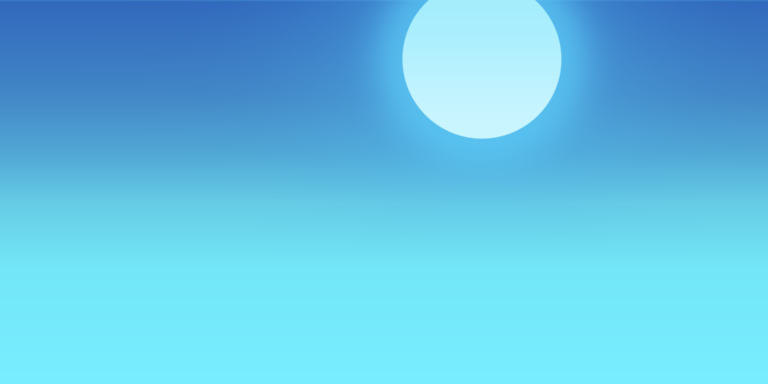
Write a WebGL 1 fragment shader that draws this background.

```glsl
precision highp float;

uniform vec2 u_resolution;

// Lengths are in canvas heights
const vec2 MOON_CENTER = vec2(1.255, 0.846);
const float MOON_RADIUS = 0.207;
const vec3 MOON_TOP = vec3(0.65, 0.93, 0.99);
const vec3 MOON_BOTTOM = vec3(0.79, 0.96, 1.0);

const vec3 SKY_ZENITH = vec3(0.19, 0.405, 0.735);
const vec3 SKY_HIGH = vec3(0.26, 0.53, 0.78);
const vec3 SKY_MIDDLE = vec3(0.315, 0.655, 0.835);
const vec3 SKY_LOW = vec3(0.40, 0.80, 0.90);
const vec3 SKY_HAZE = vec3(0.45, 0.905, 0.97);
const vec3 SKY_BASE = vec3(0.47, 0.93, 1.0);

const vec3 HALO_COLOR = vec3(0.36, 0.80, 0.97);
const float HALO_STRENGTH = 0.70;
const float HALO_WIDTH = 0.085;
const vec3 AURA_COLOR = vec3(0.32, 0.72, 0.93);
const float AURA_STRENGTH = 0.32;
const float AURA_WIDTH = 0.30;

const float RIM_HEIGHT = 0.003;
const float RIM_STRENGTH = 0.15;

float ramp(float start, float end, float value) {
  return clamp((value - start) / (end - start), 0.0, 1.0);
}

float bell(float distance, float width) {
  float t = distance / width;
  return exp(-t * t);
}

vec3 skyColor(float height) {
  vec3 color = mix(SKY_BASE, SKY_HAZE, ramp(0.0, 0.30, height));
  color = mix(color, SKY_LOW, ramp(0.30, 0.47, height));
  color = mix(color, SKY_MIDDLE, ramp(0.47, 0.60, height));
  color = mix(color, SKY_HIGH, ramp(0.60, 0.75, height));
  return mix(color, SKY_ZENITH, ramp(0.75, 1.0, height));
}

vec3 moonColor(float height) {
  float bottom = MOON_CENTER.y - MOON_RADIUS;
  return mix(MOON_BOTTOM, MOON_TOP, smoothstep(bottom, 1.0, height));
}

void main() {
  vec2 point = gl_FragCoord.xy / u_resolution.y;
  float pixel = 1.0 / u_resolution.y;
  float moonDistance = length(point - MOON_CENTER) - MOON_RADIUS;
  float outside = max(moonDistance, 0.0);

  // Sky with a thin pale rim along the top
  vec3 color = skyColor(point.y);
  float rim = smoothstep(1.0 - RIM_HEIGHT - pixel, 1.0 - RIM_HEIGHT + pixel, point.y);
  color = mix(color, SKY_BASE, RIM_STRENGTH * rim);

  // Wide aura and tight halo, fading into the pale lower sky
  float fade = smoothstep(0.25, 0.60, point.y);
  color = mix(color, AURA_COLOR, AURA_STRENGTH * fade * bell(outside, AURA_WIDTH));
  color = mix(color, HALO_COLOR, HALO_STRENGTH * fade * bell(outside, HALO_WIDTH));

  // Moon disc
  float disc = 1.0 - smoothstep(-pixel, pixel, moonDistance);
  color = mix(color, moonColor(point.y), disc);

  gl_FragColor = vec4(color, 1.0);
}
```
